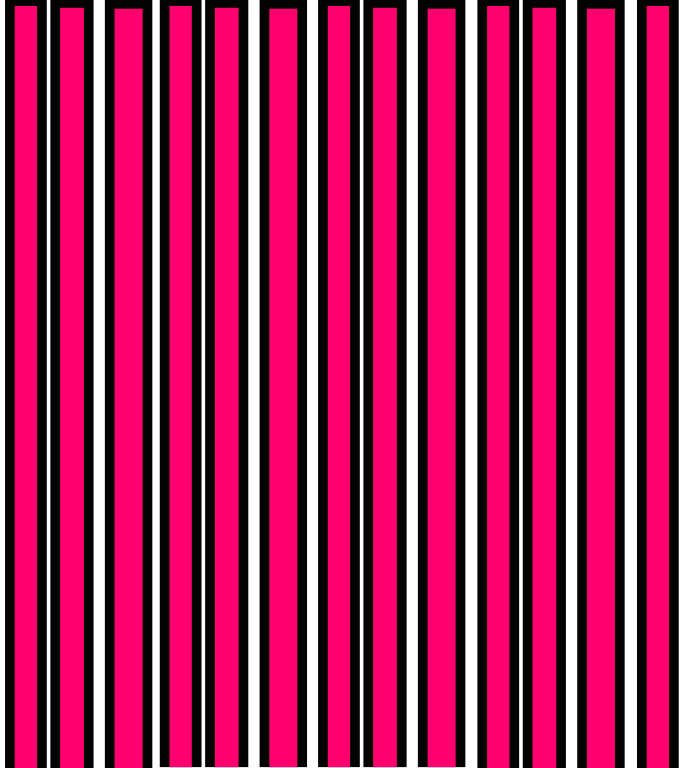
A Shadertoy shader for this pattern:

```glsl
#define PINK vec3(1.0, 0.0, 0.43)
#define INK vec3(0.01)
#define PAPER vec3(1.0)
#define GROUPS 5          // groups of three bars across
#define PERIOD 0.2349     // lengths are fractions of the canvas width
#define ORIGIN -0.0029
#define DRIFT 0.0103      // extra shift of the first groups
#define BORDER 0.0143
#define BAR_OFFSETS vec3(0.0, 0.0667, 0.1468)
#define BAR_WIDTHS vec3(0.0614, 0.0635, 0.0698)
#define TOP_BORDERS vec3(0.0088, 0.0115, 0.0128)
#define FOOT_GAP 0.0013   // paper sliver under the second and third groups

// Share of a pixel at x that lies between lo and hi
float span(float x, float lo, float hi, float pixel) {
    float h = 0.5 * pixel;
    return clamp((min(x + h, hi) - max(x - h, lo)) / pixel, 0.0, 1.0);
}

float groupStart(float g) {
    return ORIGIN + g * PERIOD + DRIFT * exp(-1.25 * g);
}

void mainImage(out vec4 fragColor, in vec2 fragCoord) {
    float pixel = 1.0 / iResolution.x;
    vec2 p = fragCoord * pixel;
    float top = iResolution.y * pixel;
    vec3 color = PAPER;

    for (int g = 0; g < GROUPS; g++) {
        float start = groupStart(float(g));
        float foot = (g == 1 || g == 2) ? FOOT_GAP : 0.0;

        for (int i = 0; i < 3; i++) {
            float left = start + BAR_OFFSETS[i];
            float right = left + BAR_WIDTHS[i];

            // Black frame, open at the foot
            float frame = span(p.x, left, right, pixel)
                        * span(p.y, foot, top + pixel, pixel);
            color = mix(color, INK, frame);

            // Pink core
            float core = span(p.x, left + BORDER, right - BORDER, pixel)
                       * span(p.y, foot, top - TOP_BORDERS[i], pixel);
            color = mix(color, PINK, core);
        }
    }
    fragColor = vec4(color, 1.0);
}
```
